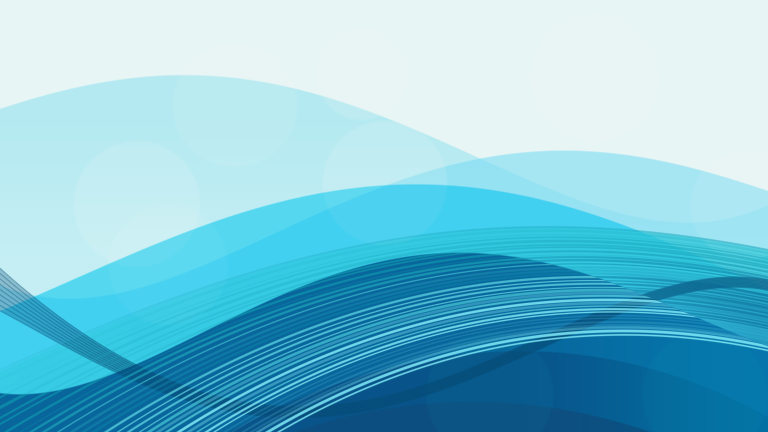
A Shadertoy shader for this background:

```glsl
// Smooth quartic through five heights spaced evenly over x = 0..1
float curve(float x, float a, float b, float c, float d, float e) {
    float t = x * 4.0;
    float t1 = t - 1.0, t2 = t - 2.0, t3 = t - 3.0, t4 = t - 4.0;
    return a * t1 * t2 * t3 * t4 / 24.0 - b * t * t2 * t3 * t4 / 6.0
         + c * t * t1 * t3 * t4 / 4.0 - d * t * t1 * t2 * t4 / 6.0
         + e * t * t1 * t2 * t3 / 24.0;
}

float bandTop(float x) { return curve(x, 0.14, 0.322, 0.44, 0.472, 0.42); }
float bandBottom(float x) { return curve(x, -0.55, -0.13, 0.12, 0.222, 0.19); }
float ribbonPath(float x) { return curve(x, 0.33, 0.085, 0.07, 0.243, 0.34); }

float hash(float n) { return fract(sin(n * 91.7) * 437.58); }

// Coverage below a height, and of a stroke around distance zero
float below(float y, float height) {
    float px = 1.0 / iResolution.y;
    return smoothstep(-px, px, height - y);
}
float stroke(float dist, float halfWidth) {
    float px = 0.8 / iResolution.y;
    return 1.0 - smoothstep(halfWidth - px, halfWidth + px, abs(dist));
}

// Length of a path per unit of height, so that strokes keep their width
float steepness(float rise, float aspect) {
    return length(vec2(1.0, rise / (0.01 * aspect)));
}

void mainImage(out vec4 fragColor, in vec2 fragCoord) {
    vec2 uv = fragCoord / iResolution.xy;
    float x = uv.x, y = uv.y;
    float aspect = iResolution.x / iResolution.y;

    // Pale translucent waves
    vec3 color = vec3(0.91, 0.96, 0.96);
    float backWave = below(y, curve(x, 0.748, 0.826, 0.729, 0.539, 0.525));
    float rightWave = below(y, curve(x, 0.34, 0.375, 0.569, 0.651, 0.558));
    vec3 paleBlue = mix(vec3(0.77, 0.935, 0.955), vec3(0.71, 0.915, 0.945), smoothstep(0.35, 0.75, y));
    color = mix(color, paleBlue, backWave);
    color = mix(color, vec3(0.48, 0.86, 0.95), rightWave * 0.6);

    // Bright cyan wave
    float cyanWave = below(y, curve(x, 0.28, 0.468, 0.571, 0.516, 0.33));
    vec3 cyan = mix(vec3(0.31, 0.84, 0.94), vec3(0.24, 0.81, 0.94), rightWave);
    color = mix(color, cyan, cyanWave * 0.95);

    // Deep blue hills
    float deepWave = below(y, curve(x, 0.09, 0.218, 0.396, 0.373, 0.199));
    vec3 deepBlue = mix(vec3(0.03, 0.40, 0.61), vec3(0.02, 0.46, 0.67), smoothstep(0.6, 1.0, x));
    vec3 navy = mix(vec3(0.03, 0.33, 0.54), vec3(0.01, 0.44, 0.64), smoothstep(0.65, 1.0, x));

    // Teal veil behind the strands
    float top = bandTop(x), bottom = bandBottom(x);
    float across = (top - y) / (top - bottom);
    float veil = below(y, top) * (1.0 - smoothstep(0.3, 0.9, across));
    color = mix(color, vec3(0.17, 0.78, 0.85), veil * mix(0.45, 0.75, x));
    color = mix(color, vec3(0.12, 0.58, 0.73), below(y, top - 0.1) * smoothstep(0.75, 1.0, x) * 0.7);

    color = mix(color, deepBlue, deepWave);
    color = mix(color, navy, deepWave * below(y, curve(x, -0.4, -0.05, 0.145, 0.18, 0.035)));
    float darkHill = below(y, 0.07 - 1.3 * (x - 0.615) * (x - 0.615));
    color = mix(color, vec3(0.05, 0.30, 0.49), darkHill * 0.8);

    // Soft discs of light: centre and radius in heights
    vec3 discs[9] = vec3[9](
        vec3(0.317, 0.528, 0.146), vec3(0.838, 0.829, 0.106), vec3(0.891, 0.576, 0.144),
        vec3(0.544, 0.757, 0.144), vec3(0.389, 0.387, 0.139), vec3(1.377, 0.820, 0.150),
        vec3(1.725, 0.525, 0.127), vec3(1.134, 0.086, 0.147), vec3(1.632, 0.086, 0.145));
    for (int i = 0; i < 9; i++) {
        float dist = length(vec2(x * aspect, y) - discs[i].xy) - discs[i].z;
        float glow = 1.0 - smoothstep(-0.004, 0.004, dist);
        float strength = i < 3 ? 0.15 : 0.09;
        vec3 tint = i > 6 ? vec3(0.05, 0.65, 0.72) : vec3(0.94, 0.97, 0.96);
        color = mix(color, tint, glow * strength * (i > 6 ? 2.0 : 1.0) * (1.0 - 0.6 * cyanWave));
    }

    // Dark ribbon woven from fine threads, fanning out to the left
    float path = ribbonPath(x);
    float ribbonDist = (y - path) / steepness(ribbonPath(x + 0.01) - path, aspect);
    float fan = 0.012 + 0.028 * exp(-9.0 * x);
    vec3 inkBlue = vec3(0.02, 0.29, 0.46);
    color = mix(color, inkBlue, stroke(ribbonDist, fan) * mix(0.3, 0.5, smoothstep(0.0, 0.25, x)));
    for (float i = -4.0; i < 5.0; i++) {
        color = mix(color, inkBlue, 0.4 * stroke(ribbonDist - fan * i / 4.0, 0.0012));
    }

    // Strands sweeping from the lower left to the right edge
    float topRise = bandTop(x + 0.01) - top, bottomRise = bandBottom(x + 0.01) - bottom;
    for (float i = 0.0; i < 34.0; i++) {
        float lane = i / 33.0;
        float s = lane + 0.012 * (hash(i) - 0.5);
        float dist = (y - mix(top, bottom, s)) / steepness(mix(topRise, bottomRise, s), aspect);
        float halfWidth = mix(0.0012, 0.0034, hash(i + 40.0));
        float light = smoothstep(0.25, 0.75, lane + 0.35 * (hash(i + 7.0) - 0.5));
        vec3 onDeep = mix(vec3(0.06, 0.63, 0.70), vec3(0.50, 0.92, 0.97), light);
        vec3 onCyan = mix(vec3(0.10, 0.66, 0.74), vec3(0.03, 0.42, 0.59), smoothstep(0.1, 0.4, lane) * x);
        float alpha = mix(mix(0.15, 0.6, x), mix(0.6, 0.85, light), deepWave);
        alpha *= mix(1.0, 0.45, step(0.75, hash(i + 21.0)));
        if (lane > 0.8 && lane < 0.93) alpha *= 0.2;
        color = mix(color, mix(onCyan, onDeep, deepWave), alpha * stroke(dist, halfWidth));
    }

    fragColor = vec4(color, 1.0);
}
```
